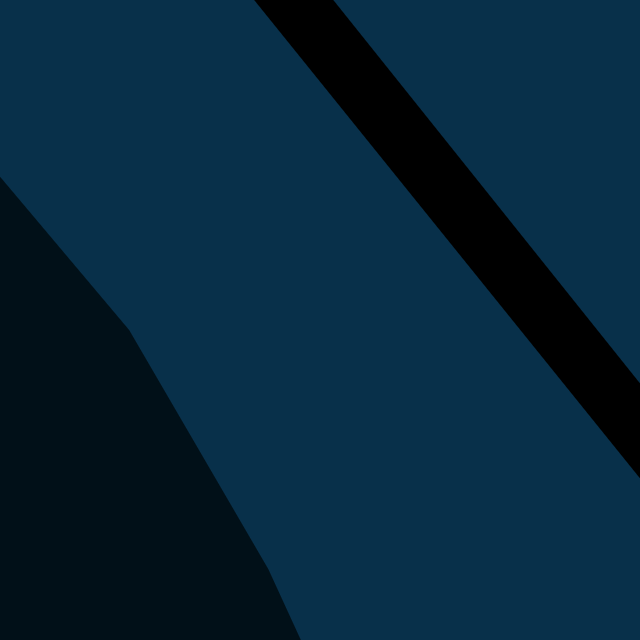
Write a Shadertoy shader that draws this background.

```glsl
const vec3 BLUE = vec3(0.031, 0.188, 0.290);
const vec3 NIGHT = vec3(0.005, 0.063, 0.095);
const vec3 BLACK = vec3(0.0);

// Corners of the dark slope, from the left edge down to the bottom
const vec2 SLOPE_LEFT = vec2(0.0, 0.7240);
const vec2 SLOPE_UPPER = vec2(0.2018, 0.4844);
const vec2 SLOPE_LOWER = vec2(0.4193, 0.1107);
const vec2 SLOPE_BOTTOM = vec2(0.4701, 0.0);

// Ends of the two edges of the diagonal band
const vec2 BAND_INNER_TOP = vec2(0.3971, 1.0);
const vec2 BAND_INNER_END = vec2(1.0, 0.2526);
const vec2 BAND_OUTER_TOP = vec2(0.5208, 1.0);
const vec2 BAND_OUTER_END = vec2(1.0, 0.4010);

// Signed distance to the line a-b, positive on its left side
float lineDistance(vec2 p, vec2 a, vec2 b) {
    vec2 along = normalize(b - a);
    return dot(p - a, vec2(-along.y, along.x));
}

// Antialiased coverage of the region where distance is negative
float coverage(float distance, float pixel) {
    return clamp(0.5 - distance / pixel, 0.0, 1.0);
}

void mainImage(out vec4 fragColor, in vec2 fragCoord) {
    vec2 p = fragCoord / iResolution.xy;
    float pixel = 1.0 / min(iResolution.x, iResolution.y);

    // Convex slope: intersection of three half planes
    float slope = lineDistance(p, SLOPE_LEFT, SLOPE_UPPER);
    slope = max(slope, lineDistance(p, SLOPE_UPPER, SLOPE_LOWER));
    slope = max(slope, lineDistance(p, SLOPE_LOWER, SLOPE_BOTTOM));

    // Slightly tapered band between two lines
    float band = max(-lineDistance(p, BAND_INNER_TOP, BAND_INNER_END),
                     lineDistance(p, BAND_OUTER_TOP, BAND_OUTER_END));

    vec3 color = mix(BLUE, NIGHT, coverage(slope, pixel));
    color = mix(color, BLACK, coverage(band, pixel));
    fragColor = vec4(color, 1.0);
}
```
